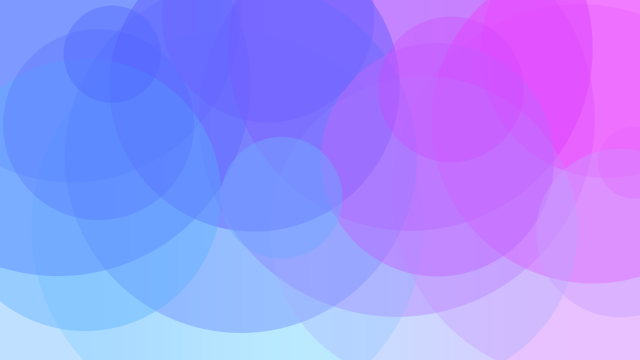
Reproduce this background procedurally as a WebGL 2 fragment shader.

```glsl
#version 300 es
precision highp float;

#define DISC_COUNT 20
#define RADIUS_MAX 0.55
#define RADIUS_MIN 0.10
#define RADIUS_FALLOFF 1.5
#define ALPHA_MIN 0.25
#define ALPHA_MAX 0.50
#define BLUE vec3(0.30, 0.39, 1.0)
#define MAGENTA vec3(0.95, 0.23, 1.0)
#define CYAN vec3(0.36, 0.78, 1.0)
#define LILAC vec3(0.78, 0.62, 1.0)

uniform vec2 u_resolution;
out vec4 fragColor;

// Pale backdrop, tinted from left to right
vec3 backdrop(float x) {
    vec3 sky = vec3(0.75, 0.88, 1.0);
    vec3 ice = vec3(0.85, 0.97, 1.0);
    vec3 blush = vec3(0.95, 0.87, 1.0);
    return mix(mix(sky, ice, smoothstep(0.1, 0.5, x)), blush, smoothstep(0.5, 0.9, x));
}

// Evenly spread centre, in fractions of the canvas
vec2 discCentre(float index) {
    vec2 spread = fract(0.5 + index * vec2(0.7549, 0.5698));
    return vec2(0.08, 0.32) + spread * vec2(1.08, 0.70);
}

// Blue to magenta across, softer tints lower down
vec3 discColour(vec2 centre) {
    float across = smoothstep(0.25, 0.90, centre.x);
    float low = 1.0 - smoothstep(0.35, 0.68, centre.y);
    return mix(mix(BLUE, MAGENTA, across), mix(CYAN, LILAC, across), low);
}

void main() {
    vec2 uv = gl_FragCoord.xy / u_resolution;
    vec2 aspect = vec2(u_resolution.x / u_resolution.y, 1.0);
    float edge = 0.75 / u_resolution.y;
    vec3 colour = backdrop(uv.x);

    // Translucent discs, largest at the back
    for (int i = 0; i < DISC_COUNT; i++) {
        float index = float(i);
        float depth = index / float(DISC_COUNT - 1);
        vec2 centre = discCentre(index);
        float radius = mix(RADIUS_MAX, RADIUS_MIN, pow(depth, RADIUS_FALLOFF));
        float dist = length((uv - centre) * aspect) - radius;
        float cover = 1.0 - smoothstep(-edge, edge, dist);
        float alpha = mix(ALPHA_MIN, ALPHA_MAX, fract(0.4 + index * 0.618));
        colour = mix(colour, discColour(centre), cover * alpha);
    }

    fragColor = vec4(colour, 1.0);
}
```
